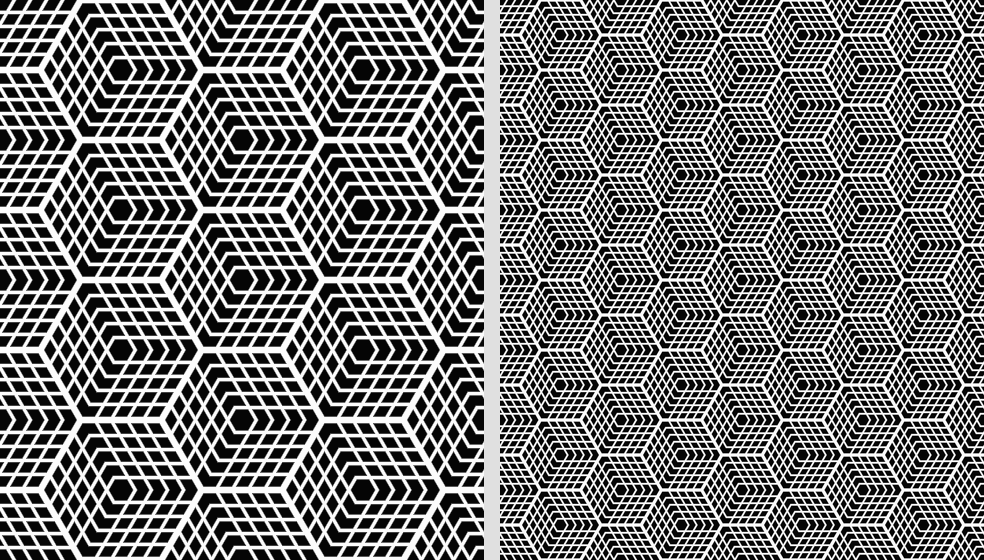
Left, the tile; right, the same tile 2 across and 2 down.
A Shadertoy shader for this pattern:

```glsl
#define REPEATS vec2(2.0, 4.0)      // whole lattice cells across and down
#define GROUND_COLOR vec3(0.02)
#define LINE_COLOR vec3(0.99)
#define FIRST_LINE 0.177            // offset of the innermost line, hexagon radius = 1
#define LINE_STEP 0.2
#define LAST_LINE 3.0               // index of the outermost thin line
#define LINE_HALF 0.0255
#define BORDER_HALF 0.047
#define SOFTNESS 1.3                // edge blur in output samples

const float SQRT3 = 1.7320508;

// Offset from the nearest centre of a flat-topped hexagon lattice
vec2 hexOffset(vec2 p) {
    vec2 period = vec2(3.0, SQRT3);
    vec2 even = p - period * round(p / period);
    vec2 shifted = p - 0.5 * period;
    vec2 odd = shifted - period * round(shifted / period);
    return dot(even, even) < dot(odd, odd) ? even : odd;
}

// Coordinates along three axes 120 degrees apart; the smallest is zero,
// so each pair of axes spans one rhombic face of a cube
vec3 cubeCoords(vec2 p) {
    vec3 c = vec3(p.x, -0.5 * p.x + 0.5 * SQRT3 * p.y,
                       -0.5 * p.x - 0.5 * SQRT3 * p.y) * (2.0 / 3.0);
    return c - min(c.x, min(c.y, c.z));
}

// Distance to the thin lines parallel to the face edges
vec3 gridDistance(vec3 c) {
    vec3 index = clamp(round((c - FIRST_LINE) / LINE_STEP), 0.0, LAST_LINE);
    return abs(c - FIRST_LINE - LINE_STEP * index);
}

void mainImage(out vec4 fragColor, in vec2 fragCoord) {
    vec2 span = REPEATS * vec2(3.0, SQRT3);
    vec2 p = fragCoord / iResolution.xy * span;
    vec3 c = cubeCoords(hexOffset(p));

    // Thin grid joined with the thick hexagon outline
    vec3 grid = gridDistance(c);
    float thin = min(grid.x, min(grid.y, grid.z)) - LINE_HALF;
    float border = 1.0 - max(c.x, max(c.y, c.z)) - BORDER_HALF;
    float dist = min(thin, border) * 0.5 * SQRT3;

    // Smooth edges
    float blur = SOFTNESS * span.x / iResolution.x;
    float coverage = clamp(0.5 - dist / blur, 0.0, 1.0);
    fragColor = vec4(mix(GROUND_COLOR, LINE_COLOR, coverage), 1.0);
}
```
